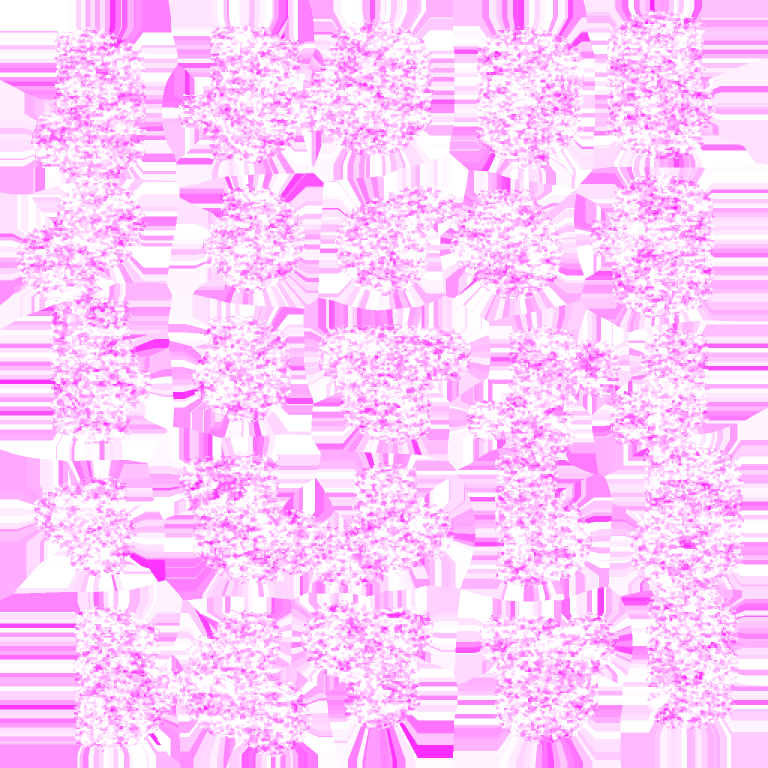
A WebGL 1 fragment shader for this pattern:

```glsl
precision highp float;
// Grainy magenta islands whose rim colours bleed outwards into the gaps.
// Each point takes the colour of its nearest island point, so flat rims give
// parallel streaks, round rims give fans, and meeting fans form sharp seams.

uniform vec2 u_resolution;

vec2 hash2(vec2 p) {
  p = vec2(dot(p, vec2(127.1, 311.7)), dot(p, vec2(269.5, 183.3)));
  return fract(sin(p) * 43758.5);
}

// Cellular noise: a random value in -0.5..0.5 owned by the nearest seed.
float cellular(vec2 p) {
  vec2 base = floor(p);
  float nearest = 9.0;
  float value = 0.0;
  for (int j = -1; j <= 1; j++) {
    for (int i = -1; i <= 1; i++) {
      vec2 id = base + vec2(float(i), float(j));
      vec2 toSeed = id + hash2(id) - p;
      float d = dot(toSeed, toSeed);
      if (d < nearest) {
        nearest = d;
        value = hash2(id + 71.3).x - 0.5;
      }
    }
  }
  return value;
}

// Green level of the grain: three layers, the coarse one stretched sideways.
float grainGreen(vec2 p) {
  float z = 1.4 * cellular(p * vec2(36.0, 80.0))
          + 2.1 * cellular(p * vec2(105.0, 165.0) + 7.0)
          + 2.4 * cellular(p * vec2(230.0, 290.0) + 31.0);
  return 1.0 - clamp(0.17 + 0.2 * z + 0.02 * z * z, 0.0, 1.0);
}

// Nearest point of a disc trimmed by a box, both around the origin.
vec2 nearestInLump(vec2 q, vec2 low, vec2 high, float radius) {
  q = clamp(q, low, high);
  return q * min(1.0, radius / max(length(q), 0.00001));
}

// Nearest point of all islands; each is one tall block with two wide lumps.
vec2 nearestIslandPoint(vec2 p) {
  vec2 best = vec2(9.0);
  for (int j = -1; j <= 1; j++) {
    for (int i = -1; i <= 1; i++) {
      vec2 id = floor(p * 5.0) + vec2(float(i), float(j));
      if (min(id.x, id.y) < 0.0 || max(id.x, id.y) > 4.0) continue;
      vec2 island = 0.5 + (id - 2.0) * 0.188 + (hash2(id + 5.0) - 0.5) * 0.04;

      for (int k = 0; k < 3; k++) {
        vec2 s = hash2(id + 17.0 * float(k) + 3.0);
        vec2 t = hash2(id + 29.0 * float(k) + 11.0);
        vec2 centre = island;
        vec2 low = -vec2(0.03 + 0.045 * s.x, 0.1);
        vec2 high = vec2(0.03 + 0.045 * s.y, 0.1);
        float radius = 0.057 + 0.042 * t.x;
        if (k > 0) {
          centre += (s - 0.5) * vec2(0.12, 0.14);
          high = vec2(0.06, 0.02 + 0.03 * t.y);
          low = -high;
          radius = 0.033 + 0.02 * t.x;
        }
        vec2 q = centre + nearestInLump(p - centre, low, high, radius);
        if (distance(p, q) < distance(p, best)) best = q;
      }
    }
  }
  return best;
}

float greenAt(vec2 p) {
  vec2 texel = (floor(p * 512.0) + 0.5) / 512.0;
  vec2 rim = nearestIslandPoint(p);

  // Inside, with a ragged border, the grain itself shows.
  float ragged = 0.004 * hash2(floor(p * 256.0)).x;
  if (distance(p, rim) <= ragged) return grainGreen(texel);

  // Outside, steps along the rim give streaks of flat colour.
  return grainGreen((floor(rim * 170.0) + 0.5) / 170.0);
}

void main() {
  // Four samples per pixel smooth the streaks and seams.
  float green = 0.0;
  for (int j = 0; j < 2; j++) {
    for (int i = 0; i < 2; i++) {
      vec2 offset = vec2(float(i), float(j)) * 0.5 - 0.25;
      green += 0.25 * greenAt((gl_FragCoord.xy + offset) / u_resolution);
    }
  }
  gl_FragColor = vec4(1.0, green, 1.0, 1.0);
}
```
